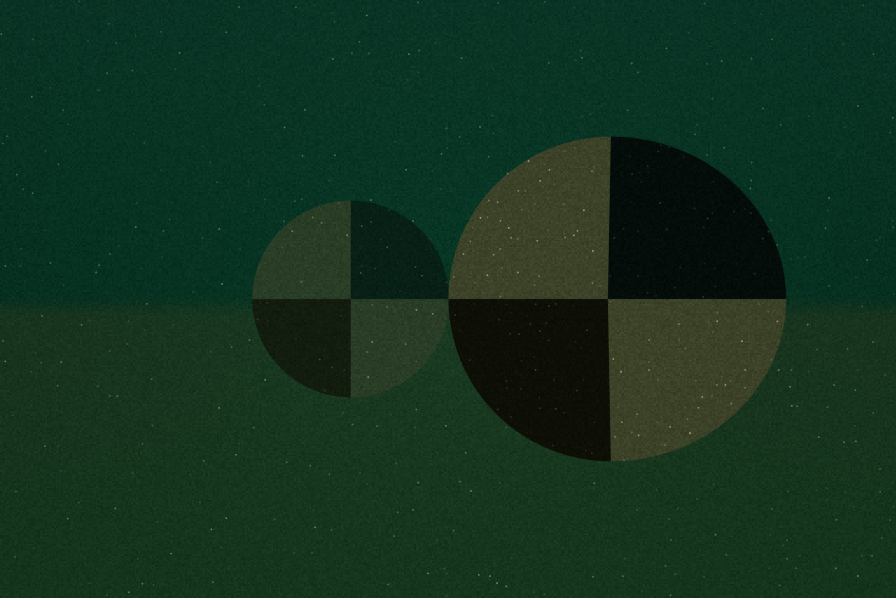
This background is drawn by a Shadertoy shader. Its source:

```glsl
// Two quartered discs touching on a dim green field, with film grain and dust.
#define HORIZON 0.487
#define HORIZON_BLUR 0.022
#define BIG_CENTER vec2(1.0215, 0.5)
#define BIG_RADIUS 0.2715
#define BIG_STRETCH 0.0215
#define BIG_BEND 0.005
#define SMALL_CENTER vec2(0.5865, 0.5)
#define SMALL_RADIUS 0.1645
#define GRAIN_ROWS 342.0
#define GRAIN_AMOUNT 0.035
#define DUST_ROWS 64.0

float hash(vec2 p) {
    vec3 q = fract(vec3(p.xyx) * 0.1031);
    q += dot(q, q.yzx + 33.33);
    return fract((q.x + q.y) * q.z);
}

// Antialiased step, one pixel wide
float edge(float d) {
    float px = 1.0 / iResolution.y;
    return smoothstep(-0.7 * px, 0.7 * px, d);
}

vec3 field(vec2 p) {
    vec3 upper = mix(vec3(0.025, 0.190, 0.127), vec3(0.038, 0.208, 0.147),
                     smoothstep(HORIZON, 1.0, p.y));
    vec3 lower = mix(vec3(0.083, 0.215, 0.115), vec3(0.095, 0.205, 0.119),
                     smoothstep(0.0, HORIZON, p.y));
    vec3 color = mix(lower, upper,
                     smoothstep(-HORIZON_BLUR, HORIZON_BLUR, p.y - HORIZON));
    // Soft green light around the point where the discs meet
    vec2 g = (p - vec2(0.75, 0.5)) / vec2(0.42, 0.30);
    return color + vec3(0.004, 0.020, 0.010) * exp(-dot(g, g));
}

// Four quadrants: light on one diagonal, dark tones on the other
vec3 quarters(vec2 q, float split, vec3 light, vec3 darkTop, vec3 darkLow) {
    float right = edge(q.x - split);
    float top = edge(q.y);
    return mix(mix(darkLow, light, right), mix(light, darkTop, right), top);
}

// Dust: one randomly placed speck in some of the cells
float dust(vec2 p, float density) {
    vec2 cell = floor(p * DUST_ROWS);
    vec2 spot = 0.15 + 0.7 * vec2(hash(cell + 17.0), hash(cell + 53.0));
    float dist = length(fract(p * DUST_ROWS) - spot) / DUST_ROWS;
    float strength = hash(cell + 91.0);
    return step(hash(cell), density) * strength * strength
         * (1.0 - smoothstep(0.0007, 0.0024, dist));
}

void mainImage(out vec4 fragColor, in vec2 fragCoord) {
    vec2 p = fragCoord / iResolution.y;
    vec3 color = field(p);

    // Small disc
    vec2 q = p - SMALL_CENTER;
    float small = edge(SMALL_RADIUS - length(q));
    vec3 smallColor = quarters(q, 0.0, vec3(0.163, 0.240, 0.148),
                              vec3(0.030, 0.125, 0.083), vec3(0.070, 0.110, 0.058));
    color = mix(color, smallColor, small);

    // Large disc, wider on the right, with a slightly bent vertical seam
    q = p - BIG_CENTER;
    vec2 radii = vec2(BIG_RADIUS + BIG_STRETCH * step(0.0, q.x), BIG_RADIUS);
    float big = edge((1.0 - length(q / radii)) * BIG_RADIUS);
    float seam = -BIG_BEND * max(0.0, 1.0 - abs(q.y) / BIG_RADIUS);
    vec3 bigColor = quarters(q, seam, vec3(0.235, 0.260, 0.158),
                            vec3(0.015, 0.050, 0.037), vec3(0.052, 0.060, 0.024));
    color = mix(color, bigColor, big);

    // Grain and dust, both clearer on bright surfaces
    float luma = dot(color, vec3(0.3, 0.6, 0.1));
    vec2 cell = floor(p * GRAIN_ROWS);
    float grain = hash(cell) + hash(cell + 211.0) - 1.0;
    color += GRAIN_AMOUNT * grain * (0.35 + 3.0 * luma) * vec3(0.7, 1.0, 0.85);
    float density = mix(0.13, 0.35, max(big, 0.6 * small));
    color += dust(p, density) * vec3(0.36, 0.36, 0.24) * (0.4 + 2.5 * luma);

    // Faint falloff toward the corners
    vec2 v = fragCoord / iResolution.xy - 0.5;
    color *= 1.0 - 0.12 * dot(v, v);
    fragColor = vec4(clamp(color, 0.0, 1.0), 1.0);
}
```
